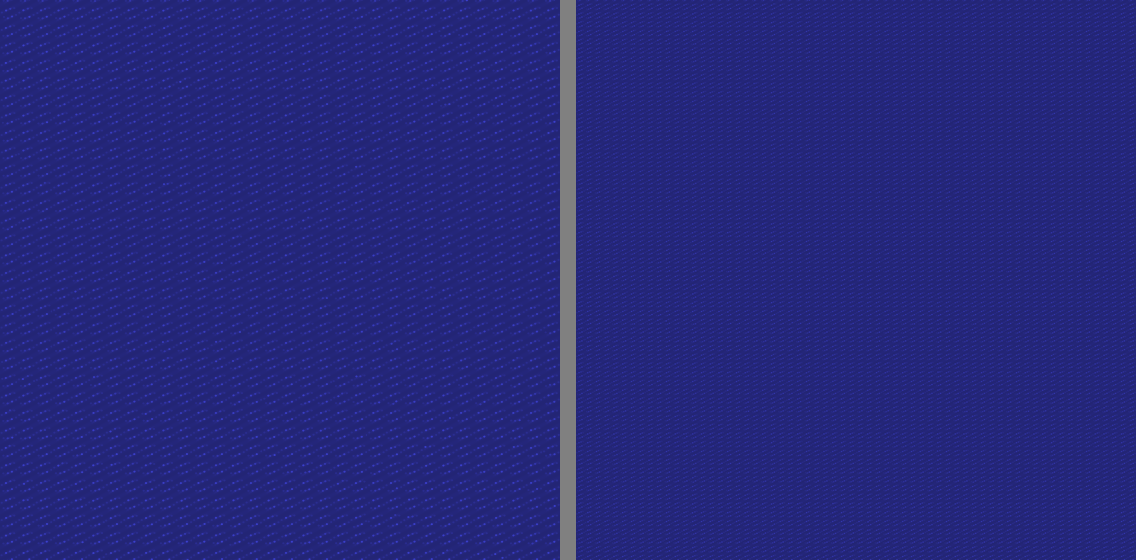
Left, the tile; right, the same tile 2 across and 2 down.
This texture is drawn by a WebGL 1 fragment shader. Its source:

```glsl
precision highp float;
// Indigo twill cloth: fine diagonal ribs with small bright blue flecks along each rib.

uniform vec2 u_resolution;

float hash(vec2 p) {
  return fract(sin(dot(p, vec2(127.1, 311.7))) * 43758.5453);
}

void main() {
  vec2 uv = gl_FragCoord.xy / u_resolution;

  // Sheared cells: 32 across, 64 ribs up, each rib rising to the right
  vec2 weave = vec2(uv.x * 32.0, uv.y * 64.0 - uv.x * 32.0);
  vec2 cell = floor(weave);
  vec2 local = weave - cell;
  // Undo the shear in the index so that it wraps at the canvas edges
  vec2 id = mod(vec2(cell.x, cell.y + cell.x), vec2(32.0, 64.0));
  float odd = mod(id.y, 2.0);

  // Nearly flat cloth with a soft rib
  float rib = 0.5 - 0.5 * cos(6.2831853 * (local.y + 0.06));
  vec3 color = mix(vec3(0.136, 0.144, 0.458), vec3(0.143, 0.151, 0.482), rib);

  // Short faint thread beside the flecks
  float thread = smoothstep(0.16, 0.06, abs(local.y - 0.42));
  thread *= smoothstep(0.34, 0.18, abs(local.x - 0.5));
  color = mix(color, vec3(0.16, 0.165, 0.545), thread * 0.6);

  // Flecks, measured in 1/512 of the canvas: a bright pair between two dim ones
  float soft = 0.1 + 256.0 / u_resolution.x;
  float fade = 0.92 + 0.05 * cos(6.2831853 * uv.y) + 0.08 * (hash(vec2(id.y, 9.0)) - 0.5);
  float fleck = 0.0;
  for (int i = 0; i < 4; i++) {
    float k = float(i);
    float bright = 1.0 - step(1.0, abs(k - 1.5));
    // Alternate ribs carry their flecks a little further along
    vec2 center = vec2(0.1 + 0.24 * k + 0.1 * odd, 0.53 - 0.06 * k);
    center.y += (1.0 - bright) * 0.5 * (hash(vec2(k, 4.0 + odd)) - 0.5);
    // A few flecks slip out of line
    float slip = step(0.94, hash(id + k * 5.9 + 20.0));
    vec2 jitter = vec2(hash(id + k * 7.3), hash(id + k * 3.1 + 50.0)) - 0.5;
    center += jitter * mix(vec2(0.02, 0.04), vec2(0.08, 0.3), slip);

    vec2 d = local - center;
    vec2 offset = vec2(d.x * 16.0, (d.x + d.y) * 8.0);
    float spot = smoothstep(soft, -soft, length(offset * vec2(0.9, 1.0)) - 0.85);
    // The leading fleck of the pair swaps from rib to rib
    float lead = abs(step(1.5, k) - odd);
    float strength = mix(0.3, 1.0 - 0.35 * lead, bright);
    strength *= 0.85 + 0.15 * hash(id + k * 11.7);
    fleck = max(fleck, spot * strength);
  }
  color = mix(color, vec3(0.235, 0.255, 0.82), fleck * fade);

  gl_FragColor = vec4(color, 1.0);
}
```
